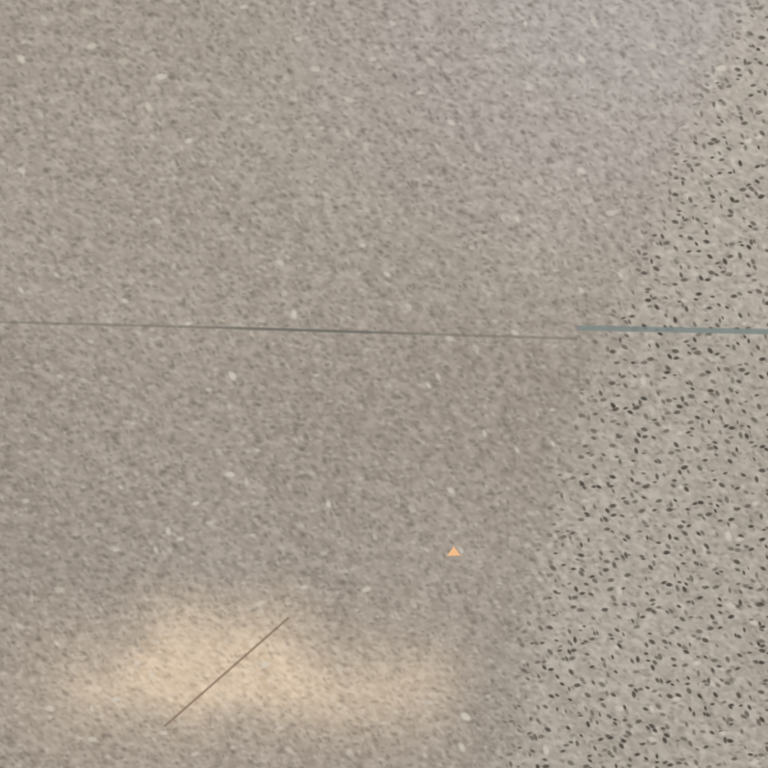
Reproduce this texture procedurally as a Shadertoy shader.

```glsl
const vec3 STONE = vec3(0.630, 0.592, 0.548);
const vec3 PALE_STONE = vec3(0.682, 0.652, 0.608);
const vec3 COOL_STONE = vec3(0.668, 0.640, 0.618);
const vec3 WARM_LIGHT = vec3(0.835, 0.755, 0.660);
const vec3 DARK_GRAIN = vec3(0.400, 0.370, 0.340);
const vec3 BLACK_GRAIN = vec3(0.250, 0.235, 0.210);
const vec3 LIGHT_GRAIN = vec3(0.830, 0.800, 0.750);
const vec3 SEAM = vec3(0.440, 0.430, 0.400);
const vec3 BLUE_SEAM = vec3(0.490, 0.530, 0.520);
const vec3 CRACK = vec3(0.520, 0.440, 0.370);
const vec3 CHIP = vec3(0.960, 0.740, 0.540);

float hash(vec2 p) {
    return fract(sin(dot(p, vec2(127.1, 311.7))) * 43758.5453);
}

float noise(vec2 p) {
    vec2 i = floor(p), f = fract(p);
    f = f * f * (3.0 - 2.0 * f);
    return mix(mix(hash(i), hash(i + vec2(1, 0)), f.x),
               mix(hash(i + vec2(0, 1)), hash(i + vec2(1, 1)), f.x), f.y);
}

vec2 rotate(vec2 p, float angle) {
    float c = cos(angle), s = sin(angle);
    return vec2(c * p.x + s * p.y, c * p.y - s * p.x);
}

// Coverage of scattered oval grains; radius and softness are in cells
float grains(vec2 uv, float cells, float share, float radius, float soft, float seed) {
    vec2 p = uv * cells, home = floor(p);
    float cover = 0.0;
    for (int j = -1; j <= 1; j++)
    for (int i = -1; i <= 1; i++) {
        vec2 cell = home + vec2(i, j);
        vec2 key = cell + seed;
        if (hash(key) > share) continue;
        vec2 jitter = vec2(hash(key + 17.3), hash(key + 41.9));
        float angle = -0.5 + 1.8 * (hash(key + 63.1) - 0.5);
        vec2 d = rotate(p - cell - jitter, angle) * vec2(0.75, 1.3);
        float r = radius * mix(0.55, 1.1, hash(key + 88.7));
        float strength = mix(0.45, 1.0, hash(key + 29.5));
        cover = max(cover, strength * (1.0 - smoothstep(r - soft, r + soft, length(d))));
    }
    return cover;
}

float stroke(vec2 p, vec2 a, vec2 b, float width, float soft) {
    vec2 ab = b - a;
    float t = clamp(dot(p - a, ab) / dot(ab, ab), 0.0, 1.0);
    return 1.0 - smoothstep(width - soft, width + soft, length(p - a - ab * t));
}

float softBox(vec2 p, vec2 center, vec2 halfSize, float soft) {
    vec2 d = abs(p - center) - halfSize;
    vec2 edge = 1.0 - smoothstep(vec2(-soft), vec2(soft), d);
    return edge.x * edge.y;
}

void mainImage(out vec4 fragColor, in vec2 fragCoord) {
    vec2 uv = fragCoord / iResolution.xy;

    // The right side is in focus, the left side is smeared
    float border = 0.645 + 0.12 * uv.y + 0.20 * uv.y * uv.y;
    float focus = smoothstep(-0.035, 0.06, uv.x - border);

    // Broad tones of the floor
    float cool = smoothstep(0.5, 1.0, uv.y) * smoothstep(0.15, 0.8, uv.x);
    vec3 color = mix(STONE, COOL_STONE, cool);
    color = mix(color, PALE_STONE, 0.9 * focus);
    color += 0.018 * smoothstep(0.52, 0.62, uv.y);
    color += 0.025 * (noise(uv * 7.0) - 0.5);

    // Warm reflection
    vec2 wobble = uv + 0.025 * (vec2(noise(uv * 16.0), noise(uv * 16.0 + 9.0)) - 0.5);
    float glow = 0.65 * softBox(wobble, vec2(0.29, 0.155), vec2(0.11, 0.06), 0.045);
    glow += 0.50 * softBox(wobble, vec2(0.34, 0.105), vec2(0.25, 0.035), 0.050);
    glow += 0.28 * softBox(wobble, vec2(0.28, 0.095), vec2(0.28, 0.085), 0.090);
    color = mix(color, WARM_LIGHT, min(glow, 1.0) * (1.0 - focus));

    // Fine mottling, stretched along the smear
    vec2 slanted = rotate(uv, -0.5);
    float mottle = noise(slanted * vec2(110.0, 190.0)) + noise(slanted * vec2(190.0, 250.0) + 31.0);
    color += 0.075 * (mottle - 1.0);

    // Grains in the blurred and the sharp parts
    float blurred = 1.0 - focus;
    float faint = grains(uv, 120.0, 0.42, 0.30, 0.32, 3.0);
    float broad = grains(uv, 78.0, 0.25, 0.26, 0.25, 211.0);
    float black = grains(uv, 98.0, 0.46, 0.30, 0.18, 437.0);
    float pale = grains(uv, 105.0, 0.28, 0.28, 0.30, 619.0);
    float bright = grains(uv, 48.0, 0.09, 0.23, 0.12, 853.0);
    float dim = 1.0 - 0.5 * min(glow, 1.0) * blurred;
    color = mix(color, LIGHT_GRAIN, 0.42 * pale);
    color = mix(color, DARK_GRAIN, 0.42 * faint * dim);
    color = mix(color, DARK_GRAIN, 0.45 * broad * dim * blurred);
    color = mix(color, BLACK_GRAIN, 0.85 * black * focus);
    color = mix(color, LIGHT_GRAIN, 0.75 * bright);

    // Seam between slabs, with a step where the focus changes
    float fade = mix(0.45, 0.9, softBox(uv, vec2(0.40, 0.57), vec2(0.11, 0.1), 0.08));
    float seam = stroke(uv, vec2(-0.01, 0.581), vec2(0.30, 0.573), 0.0016, 0.0016);
    seam = max(seam, stroke(uv, vec2(0.30, 0.573), vec2(0.75, 0.559), 0.0018, 0.0016));
    color = mix(color, SEAM, fade * seam);
    float blueSeam = stroke(uv, vec2(0.755, 0.573), vec2(1.01, 0.568), 0.0035, 0.0018);
    color = mix(color, BLUE_SEAM, 0.85 * blueSeam);

    // Diagonal crack and one orange chip
    float crack = stroke(uv, vec2(0.215, 0.055), vec2(0.375, 0.195), 0.0014, 0.0016);
    color = mix(color, CRACK, 0.75 * crack);
    vec2 chip = uv - vec2(0.591, 0.281);
    float chipEdge = max(abs(chip.x) * 0.8 + chip.y * 0.6, -chip.y) - 0.0045;
    color = mix(color, CHIP, 1.0 - smoothstep(-0.0015, 0.0015, chipEdge));

    fragColor = vec4(color, 1.0);
}
```
